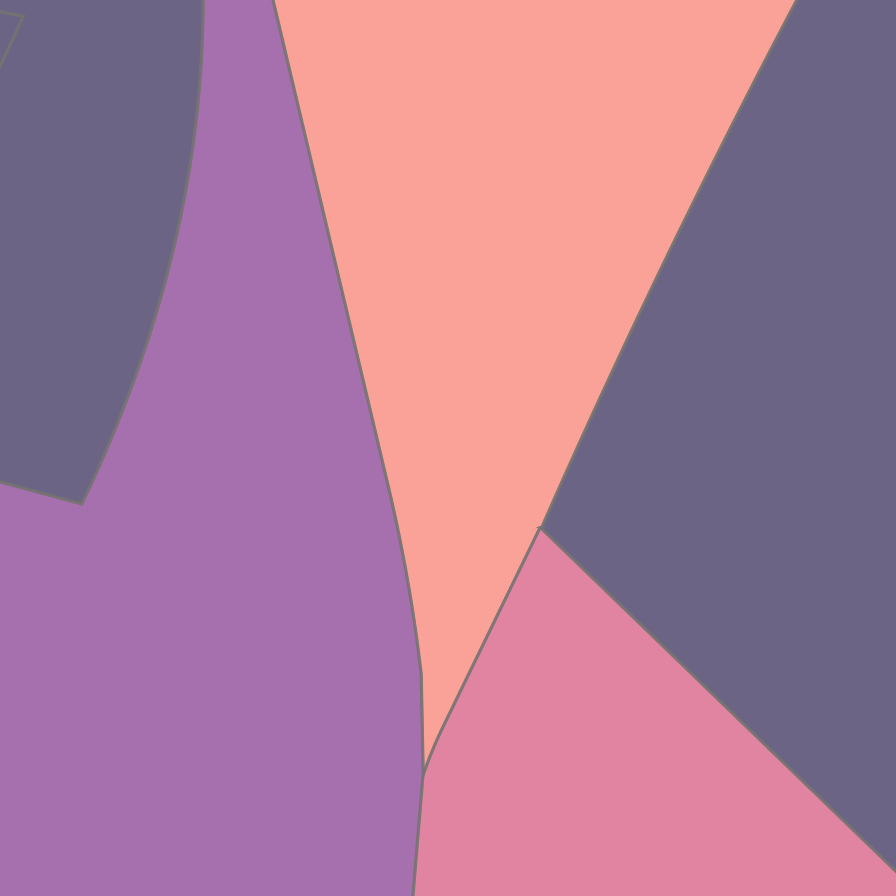
This background is drawn by a WebGL 2 fragment shader. Its source:

```glsl
#version 300 es
precision highp float;
// Flat paper-like panels in peach, purple, pink and slate with thin grey seams.
uniform vec2 u_resolution;
out vec4 fragColor;

// Turns an implicit edge into a signed distance in canvas units.
float edgeDistance(float f) {
  float slope = length(vec2(dFdx(f), dFdy(f))) * u_resolution.y;
  return f / max(slope, 0.0001);
}

// Fills the inside (d < 0), then strokes its outline.
vec3 layer(vec3 base, vec3 fill, float d) {
  float aa = 0.6 / u_resolution.y;
  vec3 seam = vec3(0.46, 0.45, 0.445);
  base = mix(base, fill, 1.0 - smoothstep(-aa, aa, d));
  return mix(base, seam, 0.9 * (1.0 - smoothstep(0.0018 - aa, 0.0018 + aa, abs(d))));
}

// Left side of the peach wedge: straight, bending, then folding back.
float wedgeLeft(float y) {
  float bend = clamp(y - 0.5404, 0.0, 0.2122);
  return 0.3047 + 0.237 * min(y, 0.7526) - 0.2874 * bend * bend
       + 0.02 * clamp(y - 0.7526, 0.0, 0.1094) - 0.083 * max(y - 0.862, 0.0);
}

// Right side of the peach wedge: a shallow curve, then a line to the tip.
float wedgeRight(float y) {
  float tip = max(y - 0.81, 0.0);
  float upper = 0.8893 - 0.528 * y + 0.0753 * y * y;
  float lower = 0.6029 - 0.487 * (y - 0.5885) + 1.3 * tip * tip;
  return y < 0.5885 ? upper : lower;
}

void main() {
  // y runs downward from the top edge
  vec2 p = gl_FragCoord.xy / u_resolution;
  p.y = 1.0 - p.y;

  vec3 slate = vec3(0.42, 0.392, 0.518);
  vec3 purple = vec3(0.651, 0.435, 0.682);
  vec3 peach = vec3(0.98, 0.635, 0.592);
  vec3 pink = vec3(0.882, 0.518, 0.635);

  // Large panels, back to front
  vec3 color = slate;
  color = layer(color, pink, edgeDistance(0.5885 + 0.967 * (p.x - 0.6029) - p.y));
  color = layer(color, peach, edgeDistance(p.x - wedgeRight(p.y)));
  color = layer(color, purple, edgeDistance(p.x - wedgeLeft(p.y)));

  // Curved slate panel on the left
  float side = edgeDistance(p.x - 0.2266 + 0.428 * p.y * p.y);
  float base = edgeDistance(p.y - 0.5378 - 0.271 * p.x);
  color = layer(color, slate, max(side, base));

  // Small outlined corner inside it
  float cornerSide = edgeDistance(p.x - 0.026 + 0.465 * (p.y - 0.0182));
  float cornerTop = edgeDistance(0.013 + 0.2 * p.x - p.y);
  color = layer(color, slate, max(cornerSide, cornerTop));

  fragColor = vec4(color, 1.0);
}
```
